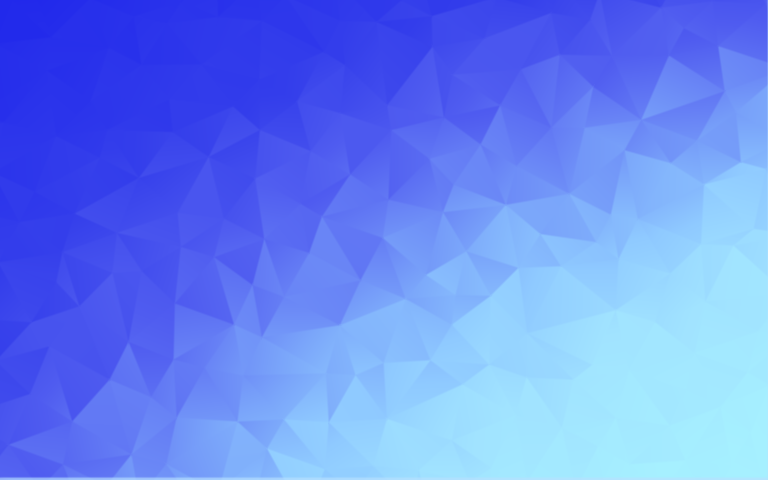
Reproduce this background procedurally as a Shadertoy shader.

```glsl
const float CELL_SIZE = 0.098;      // mesh cell, in canvas heights
const float MESH_ANGLE = 0.45;
const float VERTEX_JITTER = 0.32;
const float FACET_CONTRAST = 0.062; // tone step between facets
const float FACET_TILT = 0.03;      // tone slope inside a facet
const float FACET_FLATNESS = 0.5;
const float CORNER_SHADE = 0.12;    // darkens the two off-diagonal corners
const float EDGE_SOFTNESS = 0.0028; // in canvas heights
const float RIM_WIDTH = 0.005;
const vec3 RIM_COLOR = vec3(0.72, 0.88, 1.0);

const int STOPS = 8;
const float STOP_TONE[STOPS] = float[](0.0, 0.245, 0.39, 0.48, 0.56, 0.643, 0.765, 0.95);
const vec3 STOP_COLOR[STOPS] = vec3[](
    vec3(0.13, 0.16, 0.92), vec3(0.20, 0.24, 0.92),
    vec3(0.31, 0.36, 0.94), vec3(0.40, 0.50, 0.96),
    vec3(0.48, 0.65, 0.98), vec3(0.56, 0.79, 1.00),
    vec3(0.63, 0.89, 1.00), vec3(0.65, 0.94, 1.00));

float hash(vec2 p) {
    return fract(sin(dot(p, vec2(127.1, 311.7))) * 43758.5453);
}

float cross2(vec2 a, vec2 b) {
    return a.x * b.y - a.y * b.x;
}

mat2 rotation(float angle) {
    float c = cos(angle), s = sin(angle);
    return mat2(c, s, -s, c);
}

vec2 meshVertex(vec2 id) {
    vec2 offset = vec2(hash(id), hash(id + 37.3)) * 2.0 - 1.0;
    return id + offset * VERTEX_JITTER;
}

vec3 ramp(float tone) {
    vec3 color = STOP_COLOR[0];
    for (int i = 1; i < STOPS; i++) {
        float blend = (tone - STOP_TONE[i - 1]) / (STOP_TONE[i] - STOP_TONE[i - 1]);
        color = mix(color, STOP_COLOR[i], clamp(blend, 0.0, 1.0));
    }
    return color;
}

// Dark at the upper left, light at the lower right
float baseTone(vec2 meshPos, float aspect) {
    vec2 uv = rotation(-MESH_ANGLE) * meshPos * CELL_SIZE / vec2(aspect, 1.0);
    uv.y = 1.0 - uv.y;
    float skew = uv.x - uv.y;
    return 0.5 * (uv.x + uv.y) - CORNER_SHADE * skew * skew;
}

// Distance inside a counter-clockwise edge
float edgeDistance(vec2 p, vec2 a, vec2 b) {
    return cross2(normalize(b - a), p - a);
}

// Facet colour in rgb, weighted by its coverage in a
vec4 facet(vec2 p, vec2 a, vec2 b, vec2 c, vec2 seed, float blur, float aspect) {
    float inside = min(edgeDistance(p, a, b), min(edgeDistance(p, b, c), edgeDistance(p, c, a)));
    float coverage = smoothstep(-blur, blur, inside);
    if (coverage <= 0.0) return vec4(0.0);
    vec2 center = (a + b + c) / 3.0;
    float angle = 6.2832 * hash(seed + 11.9);
    float tone = baseTone(mix(p, center, FACET_FLATNESS), aspect);
    tone += (hash(seed) - 0.5) * FACET_CONTRAST;
    tone += dot(p - center, vec2(cos(angle), sin(angle))) * FACET_TILT;
    return vec4(ramp(tone), 1.0) * coverage;
}

void mainImage(out vec4 fragColor, in vec2 fragCoord) {
    float aspect = iResolution.x / iResolution.y;
    vec2 canvasPos = fragCoord / iResolution.y;
    vec2 p = rotation(MESH_ANGLE) * canvasPos / CELL_SIZE;
    float blur = max(EDGE_SOFTNESS, 0.7 / iResolution.y) / CELL_SIZE;

    // Split each nearby jittered cell into two facets
    vec4 sum = vec4(0.0);
    for (int y = -1; y <= 1; y++) {
        for (int x = -1; x <= 1; x++) {
            vec2 id = floor(p) + vec2(x, y);
            vec2 a = meshVertex(id);
            vec2 b = meshVertex(id + vec2(1, 0));
            vec2 c = meshVertex(id + vec2(1, 1));
            vec2 d = meshVertex(id + vec2(0, 1));
            bool validAC = cross2(c - a, b - a) * cross2(c - a, d - a) < 0.0;
            bool validBD = cross2(d - b, a - b) * cross2(d - b, c - b) < 0.0;
            bool splitAC = validAC && (!validBD || distance(a, c) < distance(b, d));
            vec2 seed = id + 71.7;
            sum += facet(p, a, b, splitAC ? c : d, seed, blur, aspect);
            sum += facet(p, splitAC ? a : b, c, d, seed + 0.37, blur, aspect);
        }
    }
    vec3 color = sum.a > 0.0 ? sum.rgb / sum.a : ramp(baseTone(p, aspect));

    // Pale rim along the lower and right borders
    float lowerRim = 1.0 - smoothstep(0.4 * RIM_WIDTH, 1.6 * RIM_WIDTH, canvasPos.y);
    float rightRim = 1.0 - smoothstep(0.0, 0.6 * RIM_WIDTH, aspect - canvasPos.x);
    color = mix(color, RIM_COLOR, max(0.7 * lowerRim, 0.4 * rightRim));
    fragColor = vec4(color, 1.0);
}
```
